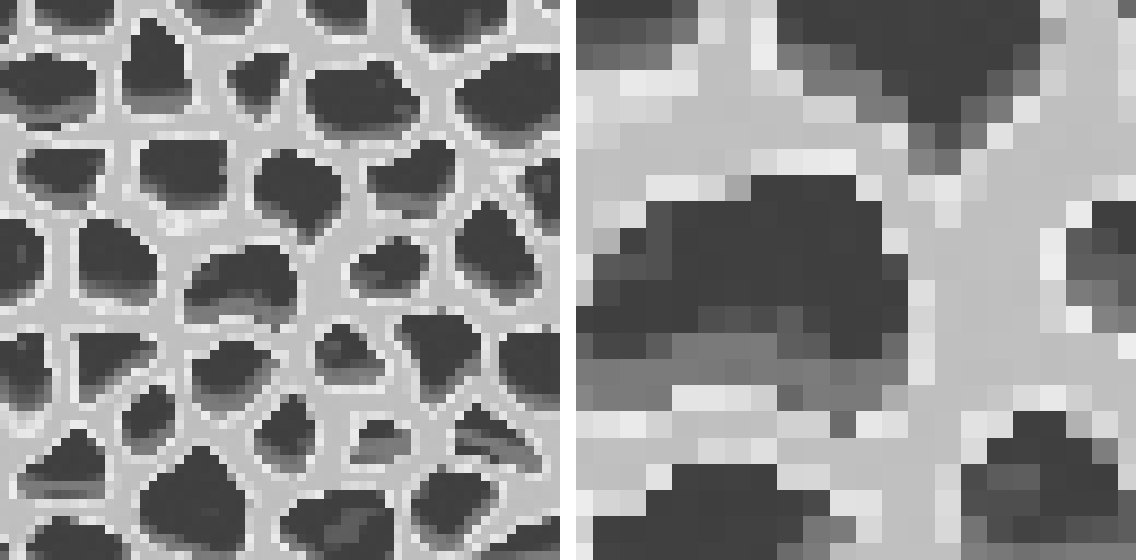
Left, the full canvas; right, a detail of the centre.
Reproduce this texture procedurally as a WebGL 1 fragment shader.

```glsl
precision highp float;
// Blocky grey stone wall: dark rounded stones, bright rims and pale mortar.
uniform vec2 u_resolution;

const float TEXELS = 64.0;
const vec2 STONE_SIZE = vec2(13.2, 10.4);

float hash(vec2 p) {
  vec3 q = fract(vec3(p.xyx) * 0.1031);
  q += dot(q, q.yzx + 33.33);
  return fract((q.x + q.y) * q.z);
}

float noise(vec2 p) {
  vec2 i = floor(p), f = fract(p);
  f = f * f * (3.0 - 2.0 * f);
  return mix(mix(hash(i), hash(i + vec2(1, 0)), f.x),
             mix(hash(i + vec2(0, 1)), hash(i + vec2(1, 1)), f.x), f.y);
}

// Jittered stone centre, with every other course shifted sideways.
vec2 stoneCentre(vec2 cell) {
  vec2 jitter = vec2(hash(cell + 17.3), hash(cell + 71.9));
  float shift = 0.5 * mod(cell.y, 2.0);
  return (cell + vec2(shift, 0.0) + 0.13 + 0.74 * jitter) * STONE_SIZE;
}

// Returns the depth inside a stone in texels (negative in mortar) and its seed.
vec2 stone(vec2 p) {
  p += 3.0 * (vec2(noise(p * 0.22), noise(p * 0.22 + 40.0)) - 0.5) + 200.0;
  vec2 base = floor(p / STONE_SIZE), home = base, toHome = vec2(0.0);
  float nearest = 1e5;
  for (int y = -2; y <= 2; y++) {
    for (int x = -2; x <= 2; x++) {
      vec2 cell = base + vec2(x, y);
      vec2 d = stoneCentre(cell) - p;
      if (dot(d, d) < nearest) {
        nearest = dot(d, d);
        toHome = d;
        home = cell;
      }
    }
  }
  // A soft minimum of the distances to all borders rounds the corners.
  float sum = 0.0;
  for (int y = -2; y <= 2; y++) {
    for (int x = -2; x <= 2; x++) {
      if (x == 0 && y == 0) continue;
      vec2 d = stoneCentre(home + vec2(x, y)) - p;
      float border = dot(0.5 * (d + toHome), normalize(d - toHome));
      sum += exp(-1.1 * border);
    }
  }
  float seed = hash(home + 5.7);
  float inset = 1.2 + 0.5 * seed;
  return vec2(-log(sum) / 1.1 - inset, seed);
}

void main() {
  vec2 uv = gl_FragCoord.xy / min(u_resolution.x, u_resolution.y);
  vec2 texel = floor(uv * TEXELS) + 0.5;
  float grain = hash(texel + 9.0);
  vec2 here = stone(texel);

  // Mortar with an uneven bright rim hugging each stone.
  float mortar = 0.75 + 0.01 * (grain - 0.5);
  float rimTone = 0.87 + 0.12 * (grain - 0.5);
  float rim = smoothstep(-0.9, -0.65, here.x);
  float tone = mix(mortar, rimTone, rim);

  // Dark face, worn patches and a grey ledge along the lower edge.
  float ledgeHeight = 1.6 + 1.6 * fract(here.y * 7.3);
  float below = stone(texel - vec2(0.0, ledgeHeight)).x;
  float ledge = 1.0 - smoothstep(-0.9, 0.3, below);
  float worn = 0.5 * smoothstep(0.78, 0.9, noise(texel * 0.37 + 60.0));
  float face = mix(0.25, 0.48, max(ledge, worn));
  face += 0.01 * (grain - 0.5);
  tone = mix(tone, face, smoothstep(-0.12, 0.12, here.x));

  gl_FragColor = vec4(vec3(tone), 1.0);
}
```
